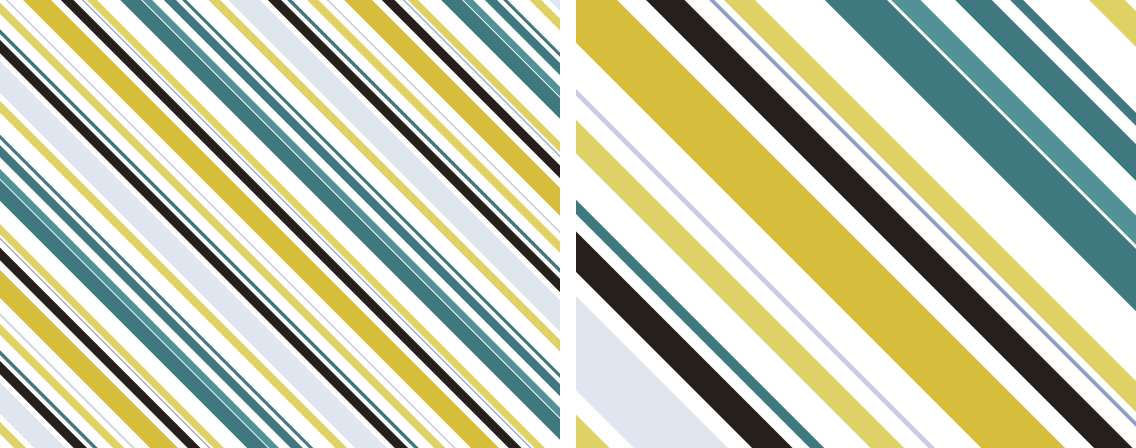
Left: the whole. Right: its middle third, enlarged.
A Shadertoy shader for this pattern:

```glsl
// Diagonal multi-width stripes in gold, teal, black and pale blue on white.
// A 45 degree coordinate is wrapped into one period; each stripe of the
// period is laid over the ground with exact box-filtered coverage.

const float PERIOD = 0.7166;   // horizontal repeat, in canvas heights
const float OFFSET = 0.0;      // shift of the pattern, in periods
const vec3 GROUND = vec3(1.0);

const int GOLD = 0, STRAW = 1, TEAL = 2, LIGHT_TEAL = 3;
const int BLACK = 4, MIST = 5, PERIWINKLE = 6, SILVER = 7;

const vec3 PALETTE[8] = vec3[8](
    vec3(0.84, 0.74, 0.23),
    vec3(0.88, 0.82, 0.40),
    vec3(0.25, 0.47, 0.50),
    vec3(0.32, 0.57, 0.59),
    vec3(0.15, 0.125, 0.115),
    vec3(0.875, 0.90, 0.94),
    vec3(0.56, 0.62, 0.78),
    vec3(0.78, 0.81, 0.87));

// Stripe edges within one period: x = start, y = end
const int STRIPES = 14;
const vec2 EDGES[STRIPES] = vec2[STRIPES](
    vec2(0.017, 0.024), vec2(0.072, 0.159),
    vec2(0.189, 0.229), vec2(0.2545, 0.260),
    vec2(0.270, 0.302), vec2(0.3745, 0.4393),
    vec2(0.4436, 0.474), vec2(0.510, 0.548),
    vec2(0.567, 0.5807), vec2(0.649, 0.686),
    vec2(0.711, 0.809), vec2(0.834, 0.876),
    vec2(0.894, 0.909), vec2(0.957, 0.992));
const int INKS[STRIPES] = int[STRIPES](
    SILVER, GOLD, BLACK, PERIWINKLE, STRAW, TEAL, LIGHT_TEAL,
    TEAL, TEAL, STRAW, MIST, BLACK, TEAL, STRAW);

// Share of a filter window of the given width that lies inside a stripe
float stripeCoverage(float position, vec2 edges, float window) {
    float center = 0.5 * (edges.x + edges.y);
    float halfWidth = 0.5 * (edges.y - edges.x);
    float d = fract(position - center + 0.5) - 0.5;   // wrapped distance
    float low = max(d - 0.5 * window, -halfWidth);
    float high = min(d + 0.5 * window, halfWidth);
    return clamp((high - low) / window, 0.0, 1.0);
}

void mainImage(out vec4 fragColor, in vec2 fragCoord) {
    // Position across the stripes, measured from the top left corner
    vec2 p = fragCoord / iResolution.y;
    float position = (p.x + p.y - 1.0) / PERIOD + OFFSET;
    float pixel = sqrt(2.0) / (iResolution.y * PERIOD);

    // Lay the stripes over the ground
    vec3 color = GROUND;
    for (int i = 0; i < STRIPES; i++) {
        float coverage = stripeCoverage(position, EDGES[i], pixel);
        color = mix(color, PALETTE[INKS[i]], coverage);
    }
    fragColor = vec4(color, 1.0);
}
```
